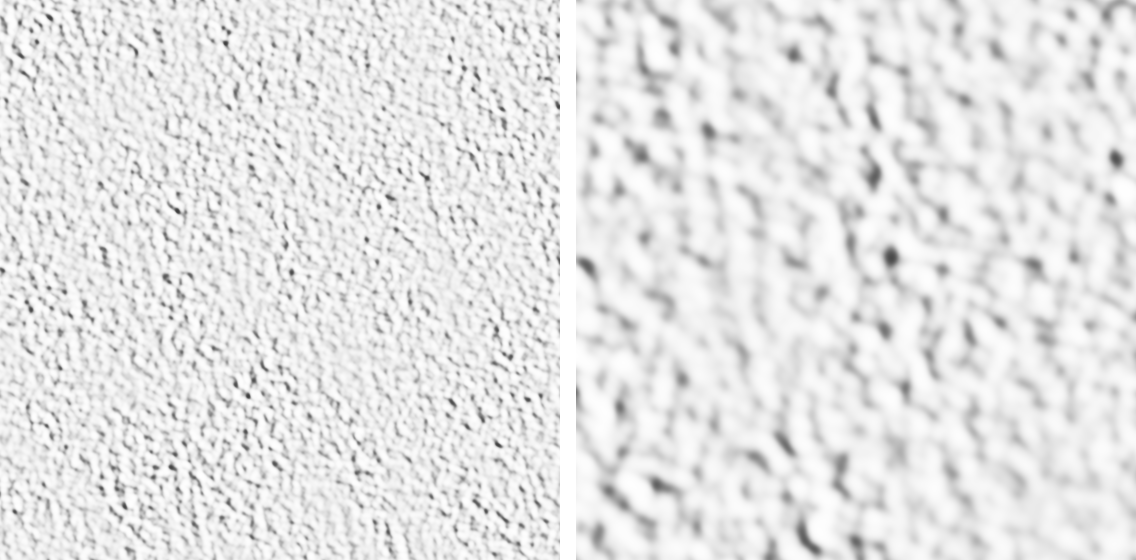
Left: the whole. Right: its middle third, enlarged.
Reproduce this texture procedurally as a WebGL 1 fragment shader.

```glsl
precision highp float;
// Draws white rough plaster: small raised grains with grey shadows in slanting rows.
uniform vec2 u_resolution;

const float TAU = 6.2831853;
const vec2 SHADOW_DIR = vec2(0.9, 0.44);     // shadows fall right and slightly up
const vec2 ROW_DIR = vec2(0.57, -0.82);      // direction of the shadow rows
const float SHADOW_REACH = 0.0043;
const float SHADOW_BASE = 0.077;             // darkness of a level surface

float hash(vec2 cell) {
  return fract(sin(dot(cell, vec2(127.1, 311.7))) * 43758.5453);
}

mat2 rotation(float angle) {
  float c = cos(angle), s = sin(angle);
  return mat2(c, s, -s, c);
}

// Slope of a random unit gradient at one lattice corner
float cornerSlope(vec2 cell, vec2 offset) {
  float angle = TAU * hash(cell);
  return dot(vec2(cos(angle), sin(angle)), offset);
}

float gradientNoise(vec2 p) {
  vec2 cell = floor(p);
  vec2 f = p - cell;
  vec2 w = f * f * f * (f * (f * 6.0 - 15.0) + 10.0);
  vec2 right = vec2(1.0, 0.0), up = vec2(0.0, 1.0);
  float low = mix(cornerSlope(cell, f), cornerSlope(cell + right, f - right), w.x);
  float high = mix(cornerSlope(cell + up, f - up), cornerSlope(cell + 1.0, f - 1.0), w.x);
  return mix(low, high, w.y);
}

// Coordinates along and across a direction
vec2 alignTo(vec2 p, vec2 along) {
  return vec2(dot(p, along), dot(p, vec2(-along.y, along.x)));
}

// Grain height: coarse and fine bumps, slightly drawn out along the rows
float grainHeight(vec2 p) {
  vec2 q = alignTo(p, ROW_DIR) * vec2(0.9, 1.1);
  float coarse = gradientNoise(rotation(0.5) * q * 56.0 + 17.3);
  float fine = gradientNoise(rotation(1.2) * q * 96.0 + 53.7);
  return coarse + 0.5 * fine;
}

// Relief strength: narrow stretched rows over faint broad patches
float reliefStrength(vec2 p) {
  float rows = gradientNoise(alignTo(p, ROW_DIR) * vec2(5.0, 19.0) + 8.2);
  float patches = gradientNoise(p * 4.0 + 31.6);
  return max(0.98 + 0.8 * rows + 0.2 * patches, 0.4);
}

// Light facing of the surface, with about unit spread
float facing(vec2 p, vec2 reach) {
  float slope = grainHeight(p + reach) - grainHeight(p - reach);
  return 3.15 * (slope + 0.5 * grainHeight(p));
}

// Soft limit keeps the deepest shadows grey
float shadowAmount(float light) {
  float depth = SHADOW_BASE * exp(-0.8 * light);
  return depth / sqrt(1.0 + 1.6 * depth * depth);
}

void main() {
  vec2 p = gl_FragCoord.xy / min(u_resolution.x, u_resolution.y);
  float light = facing(p, SHADOW_DIR * SHADOW_REACH) * reliefStrength(p);
  gl_FragColor = vec4(vec3(1.0 - shadowAmount(light)), 1.0);
}
```
